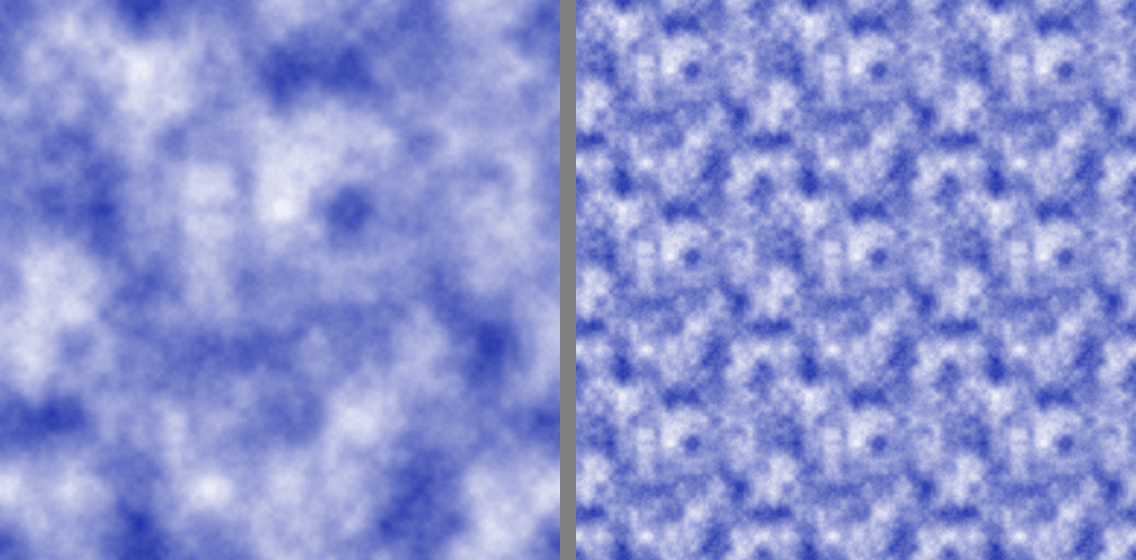
Left, the tile; right, the same tile 3 across and 3 down.
Reproduce this texture procedurally as a Shadertoy shader.

```glsl
// Soft blue and white clouds that tile in both directions.
// Six octaves of wrapping value noise, starting at 8 cells per side,
// are summed with halving weights and mapped to a two-colour ramp.

// Integer hash of a lattice point, returns 0..1
float hash(ivec2 cell, int seed) {
    uint h = uint(cell.x) * 1597334677u ^ uint(cell.y) * 3812015801u ^ uint(seed) * 2798796415u;
    h = (h ^ (h >> 16)) * 2146121005u;
    h = (h ^ (h >> 15)) * 2221713035u;
    h ^= h >> 16;
    return float(h >> 8) / 16777216.0;
}

// Value noise that repeats after a whole number of cells
float wrappedNoise(vec2 uv, int cells, int seed) {
    vec2 p = uv * float(cells);
    vec2 base = floor(p);
    vec2 blend = smoothstep(0.0, 1.0, p - base);
    ivec2 low = ivec2(base) % cells;
    ivec2 high = (low + 1) % cells;
    float bottom = mix(hash(low, seed), hash(ivec2(high.x, low.y), seed), blend.x);
    float top = mix(hash(ivec2(low.x, high.y), seed), hash(high, seed), blend.x);
    return mix(bottom, top, blend.y);
}

// Octave sum, normalised to 0..1
float clouds(vec2 uv) {
    float sum = 0.0, total = 0.0, weight = 0.5;
    int cells = 8;
    for (int octave = 0; octave < 6; octave++) {
        sum += weight * wrappedNoise(uv, cells, octave + 1);
        total += weight;
        weight *= 0.5;
        cells *= 2;
    }
    return sum / total;
}

void mainImage(out vec4 fragColor, in vec2 fragCoord) {
    vec2 uv = fract(fragCoord / iResolution.xy);

    // Stretch the contrast around the middle tone
    float density = clamp(0.5 + 1.45 * (clouds(uv) - 0.5), 0.0, 1.0);

    vec3 deepBlue = vec3(0.13, 0.20, 0.667);
    vec3 paleWhite = vec3(0.93, 0.934, 0.973);
    fragColor = vec4(mix(deepBlue, paleWhite, density), 1.0);
}
```
